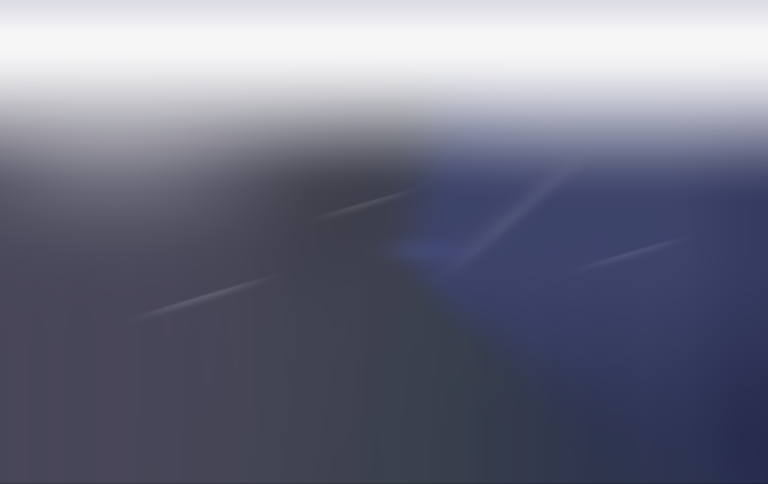
A Shadertoy shader for this background:

```glsl
const vec3 WHITE = vec3(0.965, 0.965, 0.97);
const vec3 SLATE_LEFT = vec3(0.28, 0.275, 0.345);
const vec3 SLATE_LOW = vec3(0.225, 0.25, 0.295);
const vec3 CHARCOAL = vec3(0.235, 0.235, 0.285);
const vec3 BLUE = vec3(0.24, 0.265, 0.415);
const vec3 NAVY = vec3(0.165, 0.19, 0.30);
const vec3 HAZE = vec3(0.62, 0.62, 0.66);
const vec3 BEAM_TINT = vec3(0.50, 0.50, 0.62);

// Soft elliptical spot
float glow(vec2 uv, vec2 centre, vec2 radius) {
    vec2 q = (uv - centre) / radius;
    return exp(-dot(q, q));
}

// Light streak from a to b: tapered ends, separate softness on each side
float streak(vec2 uv, vec2 a, vec2 b, float above, float below, float aspect) {
    vec2 scale = vec2(aspect, 1.0);
    vec2 p = (uv - a) * scale;
    vec2 axis = (b - a) * scale;
    float len = length(axis);
    vec2 dir = axis / len;
    float along = dot(p, dir) / len;
    float side = dot(p, vec2(-dir.y, dir.x));
    float width = mix(below, above, smoothstep(-0.002, 0.002, side));
    float taper = smoothstep(0.0, 0.45, along) * (1.0 - smoothstep(0.55, 1.0, along));
    return taper * exp(-side * side / (width * width));
}

// Faint uneven bands along one axis
float bands(float t) {
    return (sin(t * 47.0) + sin(t * 83.0 + 1.7) + sin(t * 131.0 + 4.1)) / 3.0;
}

// Dark ground, from warm slate on the left to navy on the right
vec3 groundColor(vec2 uv) {
    vec3 color = mix(SLATE_LEFT, SLATE_LOW, smoothstep(0.15, 0.62, uv.x - 0.12 * uv.y));
    color = mix(color, NAVY, 0.75 * smoothstep(0.5, 0.85, uv.x) * (1.0 - smoothstep(0.1, 0.5, uv.y)));
    color = mix(color, CHARCOAL, 0.85 * glow(uv, vec2(0.43, 0.57), vec2(0.13, 0.14)));
    return color;
}

// Blue wedge opening to the right from its tip
float wedgeMask(vec2 uv, vec2 tip) {
    float reach = max(uv.x - tip.x, 0.0);
    float lowerEdge = tip.y - 1.25 * reach;
    float softness = 0.035 + 0.42 * reach;
    float lower = smoothstep(-softness, softness, uv.y - lowerEdge);
    float leftEdge = tip.x + 0.12 * max(uv.y - tip.y, 0.0);
    float left = smoothstep(-0.02, 0.09, uv.x - leftEdge);
    return lower * left;
}

// Share of white in the bright band, falling off downwards
float skyAmount(vec2 uv) {
    float depth = 1.0 - uv.y;
    float reach = 0.40 + 0.025 * smoothstep(0.45, 0.75, uv.x);
    return 1.0 - smoothstep(0.095, reach, depth);
}

void mainImage(out vec4 fragColor, in vec2 fragCoord) {
    vec2 uv = fragCoord / iResolution.xy;
    float aspect = iResolution.x / iResolution.y;

    // Ground and blue wedge
    vec3 color = groundColor(uv);
    vec3 wedgeColor = mix(NAVY + vec3(0.015, 0.015, 0.035), BLUE, smoothstep(0.05, 0.5, uv.y));
    wedgeColor -= vec3(0.03, 0.035, 0.035) * smoothstep(0.86, 1.0, uv.x);
    color = mix(color, wedgeColor, wedgeMask(uv, vec2(0.495, 0.48)));

    // Grey haze and bright band
    color = mix(color, HAZE, 0.52 * glow(uv, vec2(0.15, 0.69), vec2(0.19, 0.15)));
    color = mix(color, WHITE, skyAmount(uv));
    color -= vec3(0.095, 0.095, 0.07) * smoothstep(0.925, 1.0, uv.y);

    // Broad beam and glow at the wedge tip
    float beam = streak(uv, vec2(0.55, 0.39), vec2(0.80, 0.73), 0.024, 0.014, aspect);
    color = mix(color, BEAM_TINT, 0.22 * beam);
    color += vec3(0.025, 0.03, 0.06) * glow(uv, vec2(0.55, 0.482), vec2(0.055, 0.022));

    // Thin streaks
    float thin = streak(uv, vec2(0.15, 0.332), vec2(0.38, 0.442), 0.003, 0.009, aspect);
    thin += 0.8 * streak(uv, vec2(0.39, 0.54), vec2(0.56, 0.618), 0.003, 0.008, aspect);
    thin += 0.7 * streak(uv, vec2(0.73, 0.435), vec2(0.91, 0.518), 0.003, 0.009, aspect);
    color += 0.085 * thin;

    // Subtle banding and dark bottom edge
    float lowerArea = 1.0 - smoothstep(0.3, 0.6, uv.y);
    float hazeArea = glow(uv, vec2(0.4, 0.72), vec2(0.6, 0.1));
    color += 0.003 * lowerArea * bands(uv.x) + 0.005 * hazeArea * bands(uv.y * 1.6);
    color *= mix(0.8, 1.0, smoothstep(0.0, 0.005, uv.y));

    fragColor = vec4(clamp(color, 0.0, 1.0), 1.0);
}
```
